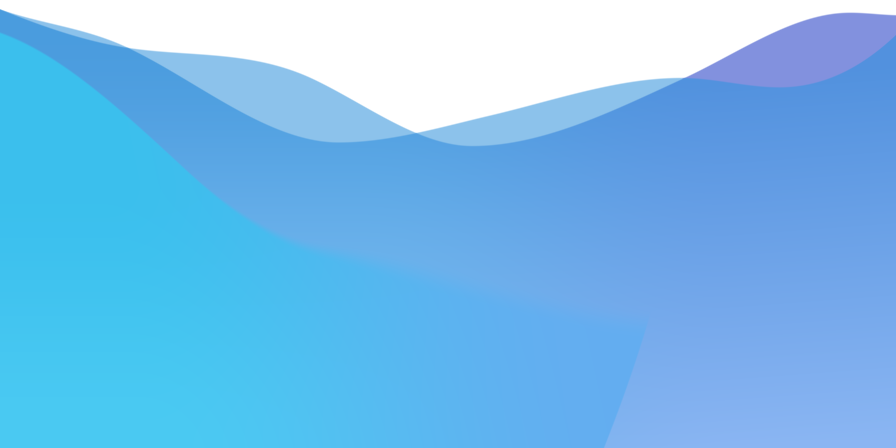
Give the GLSL for this background, as a WebGL 1 fragment shader.

```glsl
precision highp float;
// Overlapping translucent blue waves under a white sky, with a cyan swell at the left.

uniform vec2 u_resolution;

#define SKY vec3(1.0)
#define VEIL_PALE vec3(0.55, 0.76, 0.92)
#define VEIL_VIOLET vec3(0.51, 0.57, 0.87)
#define DEEP_LEFT vec3(0.29, 0.61, 0.87)
#define LIGHT_LEFT vec3(0.44, 0.71, 0.93)
#define DEEP_RIGHT vec3(0.32, 0.57, 0.87)
#define LIGHT_RIGHT vec3(0.54, 0.71, 0.95)
#define CYAN_TOP vec3(0.23, 0.75, 0.93)
#define CYAN_BASE vec3(0.29, 0.79, 0.95)
#define SWELL_BLUE vec3(0.39, 0.68, 0.94)
#define CROSSING_X 0.762
#define SWELL_BLUR 0.035

// Cubic span between two knots, each holding (x, height, slope).
float span(float x, vec3 a, vec3 b) {
  float width = b.x - a.x;
  float t = clamp((x - a.x) / width, 0.0, 1.0);
  float s = 1.0 - t;
  return mix(a.y, b.y, t * t * (3.0 - 2.0 * t))
       + width * t * s * (a.z * s - b.z * t);
}

// Wave with the broad left hump and the violet crest.
float crestWave(float x) {
  vec3 shoulder = vec3(0.143, 0.893, -0.3);
  vec3 fall = vec3(0.35, 0.823, -0.95);
  vec3 trough = vec3(0.527, 0.674, 0.0);
  vec3 rise = vec3(CROSSING_X, 0.824, 0.92);
  vec3 crest = vec3(0.94, 0.971, 0.12);
  if (x < shoulder.x) return span(x, vec3(0.0, 0.979, -0.8), shoulder);
  if (x < fall.x) return span(x, shoulder, fall);
  if (x < trough.x) return span(x, fall, trough);
  if (x < rise.x) return span(x, trough, rise);
  if (x < crest.x) return span(x, rise, crest);
  return span(x, crest, vec3(1.0, 0.966, -0.05));
}

// Wave with the early trough and the low right crest.
float troughWave(float x) {
  vec3 fall = vec3(0.143, 0.893, -0.95);
  vec3 trough = vec3(0.378, 0.682, 0.0);
  vec3 rise = vec3(0.547, 0.742, 0.47);
  vec3 crest = vec3(0.76, 0.826, 0.0);
  vec3 dip = vec3(0.87, 0.805, 0.0);
  if (x < fall.x) return span(x, vec3(0.0, 0.979, -0.7), fall);
  if (x < trough.x) return span(x, fall, trough);
  if (x < rise.x) return span(x, trough, rise);
  if (x < crest.x) return span(x, rise, crest);
  if (x < dip.x) return span(x, crest, dip);
  return span(x, dip, vec3(1.0, 0.922, 1.9));
}

// Upper edge of the cyan swell.
float swellTop(float x) {
  vec3 slope = vec3(0.208, 0.62, -1.85);
  vec3 foot = vec3(0.36, 0.44, -0.4);
  if (x < slope.x) return span(x, vec3(0.0, 0.927, -0.7), slope);
  if (x < foot.x) return span(x, slope, foot);
  return span(x, foot, vec3(0.723, 0.28, -0.2));
}

// Smooth coverage of the positive side of an edge.
float cover(float d, float softness) {
  return smoothstep(-softness, softness, d);
}

void main() {
  vec2 uv = gl_FragCoord.xy / u_resolution;
  vec2 px = 1.0 / u_resolution;

  // Translucent waves: one alone shows as a veil, both together as the body.
  float a = cover(crestWave(uv.x) - uv.y, px.y);
  float b = cover(troughWave(uv.x) - uv.y, px.y);
  vec3 veil = mix(VEIL_PALE, VEIL_VIOLET, cover(uv.x - CROSSING_X, px.x));

  // Body gradient, lighter toward the base.
  vec3 left = mix(DEEP_LEFT, LIGHT_LEFT, smoothstep(0.95, 0.25, uv.y));
  float rightDepth = clamp((0.82 - uv.y + 0.15 * (uv.x - 0.8)) / 0.82, 0.0, 1.0);
  vec3 right = mix(DEEP_RIGHT, LIGHT_RIGHT, rightDepth);
  vec3 body = mix(left, right, smoothstep(0.4, 0.82, uv.x));

  // Cyan swell: its top edge softens to the right, its side leans outward.
  float blur = mix(px.y * 1.5, SWELL_BLUR, smoothstep(0.2, 0.5, uv.x));
  float sideX = 0.674 + 0.2 * uv.y - 0.09 * uv.y * uv.y;
  float swell = cover(swellTop(uv.x) - uv.y, blur) * cover(sideX - uv.x, px.x);
  vec3 cyan = mix(CYAN_BASE, CYAN_TOP, smoothstep(0.0, 0.6, uv.y));
  cyan = mix(cyan, SWELL_BLUE, smoothstep(0.17, 0.7, uv.x + 0.1 * uv.y));
  body = mix(body, cyan, swell);

  vec3 color = mix(SKY, veil, max(a, b));
  color = mix(color, body, min(a, b));
  gl_FragColor = vec4(color, 1.0);
}
```
